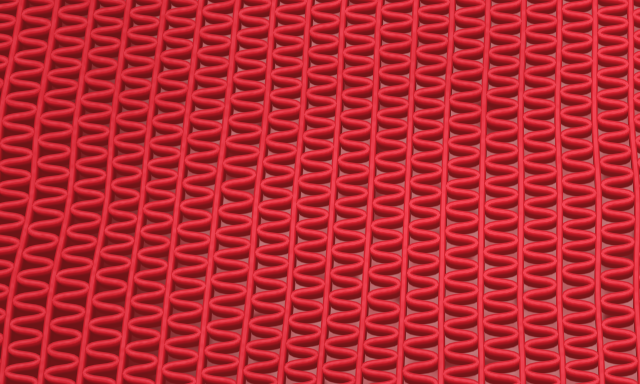
Give the GLSL for this texture, as a WebGL 2 fragment shader.

```glsl
#version 300 es
precision highp float;

uniform vec2 u_resolution;
out vec4 fragColor;

// Lengths are fractions of the canvas width
const float COLUMN_PITCH = 0.0625;   // at the bottom edge
const float ROW_PITCH = 0.0384;      // at the bottom edge
const float TAPER = 0.0108;          // pitch lost per unit of height
const float VANISH_X = 0.875;        // where the ribs stand upright
const float RIB_RADIUS = 0.0050;
const float WAVE_RADIUS = 0.0044;
const float WAVE_REACH = 0.395;      // in columns
const float LOOP_SHAPE = -0.24;      // negative gives rounder loops
const float PHASE_JITTER = 0.30;     // in rows
const float BEND = 0.18;             // in columns
const float WALL_DROP = 0.0115;
const float WALL_LEAN = 0.0100;
const int WALL_LAYERS = 7;
const int CURVE_STEPS = 8;
const float PI = 3.14159265;

const vec3 RED = vec3(0.86, 0.15, 0.20);
const vec3 LIGHT_RED = vec3(0.94, 0.27, 0.33);
const vec3 WALL_RED = vec3(0.66, 0.08, 0.12);
const vec3 DEEP_RED = vec3(0.44, 0.08, 0.09);
const vec3 ROSE = vec3(0.70, 0.25, 0.27);
const vec3 DUSTY_PINK = vec3(0.76, 0.47, 0.48);

float hash(vec2 p) {
    vec3 q = fract(p.xyx * 0.1031);
    q += dot(q, q.yzx + 33.33);
    return fract((q.x + q.y) * q.z);
}

float noise(vec2 p) {
    vec2 i = floor(p), f = fract(p);
    f = f * f * (3.0 - 2.0 * f);
    return mix(mix(hash(i), hash(i + vec2(1, 0)), f.x),
               mix(hash(i + vec2(0, 1)), hash(i + vec2(1, 1)), f.x), f.y);
}

float segmentDistance(vec2 p, vec2 a, vec2 b) {
    vec2 ab = b - a;
    return length(p - a - ab * clamp(dot(p - a, ab) / dot(ab, ab), 0.0, 1.0));
}

// Distance to one half swing of the meander, from left loop to right loop
float swingDistance(vec2 p, float reach, float halfRow) {
    float d = 1.0;
    vec2 last = vec2(-reach, -0.5 * halfRow);
    for (int i = 1; i <= CURVE_STEPS; i++) {
        float t = PI * (float(i) / float(CURVE_STEPS) - 0.5);
        vec2 next = vec2(reach * sin(t), halfRow / PI * (t + LOOP_SHAPE * sin(2.0 * t)));
        d = min(d, segmentDistance(p, last, next));
        last = next;
    }
    return d;
}

// Signed distance to the mesh: upright ribs with a meander in each column
float meshDistance(vec2 p) {
    float columnPitch = COLUMN_PITCH - TAPER * p.y;
    float rowPitch = ROW_PITCH - TAPER * p.y;
    float u = (p.x - VANISH_X) / columnPitch + BEND * (noise(p * 7.0 + 3.0) - 0.5);
    float column = floor(u);
    float x = u - column;
    float rib = min(x, 1.0 - x) * columnPitch - RIB_RADIUS;

    float row = -log(1.0 - TAPER / ROW_PITCH * p.y) / TAPER;
    row += PHASE_JITTER * hash(vec2(column + 40.0, 7.0));
    row += 0.15 * noise(vec2(column * 3.7 + 90.0, row * 0.4));
    float swing = floor(2.0 * row + 0.5);
    float side = 1.0 - 2.0 * mod(swing, 2.0);
    float reach = WAVE_REACH + 0.05 * (noise(vec2(column * 5.3 + 120.0, row)) - 0.5);
    vec2 local = vec2((x - 0.5) * side * columnPitch, (2.0 * row - swing) * 0.5 * rowPitch);
    float wave = swingDistance(local, reach * columnPitch, 0.5 * rowPitch) - WAVE_RADIUS;
    return min(rib, wave);
}

void main() {
    vec2 p = gl_FragCoord.xy / u_resolution.x;
    float pixel = 1.0 / u_resolution.x;

    // Broad light: dim at the left, uneven across the sheet
    float light = 0.55 * smoothstep(0.0, 0.6, p.x) + 0.45 * noise(p * 4.0 + 11.0);

    // Floor seen through the holes, paler away from the left and bottom
    float openness = smoothstep(0.15, 0.5, p.x + 0.3 * p.y);
    float pale = openness * smoothstep(0.2, 0.55, noise(p * vec2(22.0, 30.0)) + 0.25 * openness);
    vec3 color = mix(DEEP_RED, mix(ROSE, DUSTY_PINK, noise(p * 60.0) * 0.6 + 0.4), pale);

    // Side walls, stacked from the floor upward
    vec2 lean = vec2((VANISH_X - p.x) * WALL_LEAN, -WALL_DROP);
    for (int i = WALL_LAYERS; i >= 1; i--) {
        float depth = float(i) / float(WALL_LAYERS);
        float d = meshDistance(p - lean * depth) + 0.0010;
        vec3 wall = mix(WALL_RED, DEEP_RED, smoothstep(0.15, 0.65, depth));
        wall *= 0.90 + 0.20 * light;
        color = mix(color, wall, smoothstep(pixel, -pixel, d));
    }

    // Rounded top face with a soft sheen on its upper side
    float d = meshDistance(p);
    float crown = smoothstep(0.0, -0.0040, d);
    float slope = meshDistance(p + vec2(0.0, 0.0012)) - d;
    float sheen = 0.2 + 0.7 * light + 0.4 * (noise(p * 150.0) - 0.5);
    vec3 top = mix(mix(WALL_RED, RED, 0.55), RED, smoothstep(0.0, 0.45, crown));
    float gloss = smoothstep(0.35, 0.9, crown) * sheen * 1.2 + 200.0 * slope;
    top = mix(top, LIGHT_RED, clamp(gloss, 0.0, 1.0));
    top *= 0.91 + 0.11 * light;
    color = mix(color, top, smoothstep(0.7 * pixel, -0.7 * pixel, d));

    fragColor = vec4(color, 1.0);
}
```
